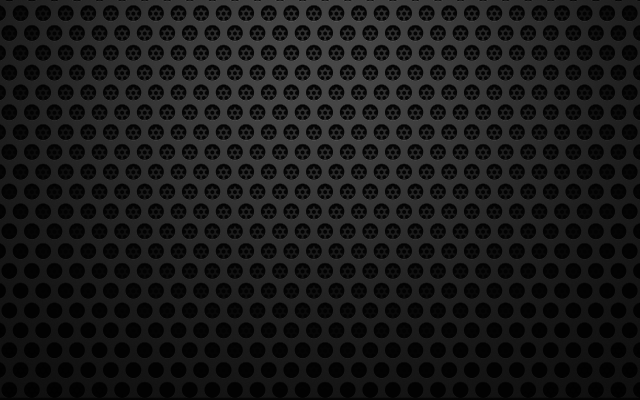
A WebGL 2 fragment shader for this pattern:

```glsl
#version 300 es
precision highp float;
// Dark perforated metal plate with a finer mesh seen through its round holes.

uniform vec2 u_resolution;
out vec4 fragColor;

// Lengths are fractions of the canvas height.
#define PITCH vec2(0.0564, 0.04957)
#define ORIGIN vec2(0.0233, 0.0250)
#define HOLE_RADIUS 0.0196
#define MESH_SCALE 0.25
#define MESH_RADIUS 0.0049
#define MESH_DROP 0.0010
#define RIM_WIDTH 0.0016
#define LIGHT_HEIGHT 0.83
#define LIGHT_FALLOFF vec2(1.9, 3.0)
#define AMBIENT 0.050
#define LIGHT_GAIN 0.225
#define GRAIN 0.006

float hash(vec2 p) {
    vec3 q = fract(vec3(p.xyx) * 0.1031);
    q += dot(q, q.yzx + 33.33);
    return fract((q.x + q.y) * q.z);
}

// Offset from the centre of the cell in a staggered lattice.
vec2 staggered(vec2 p, vec2 pitch) {
    float row = floor(p.y / pitch.y + 0.5);
    p.x -= 0.5 * pitch.x * mod(row, 2.0);
    float column = floor(p.x / pitch.x + 0.5);
    return p - vec2(column, row) * pitch;
}

// Antialiased coverage of the inside of a signed distance.
float coverage(float dist, float pixel) {
    return clamp(0.5 - dist / pixel, 0.0, 1.0);
}

void main() {
    float pixel = 1.0 / u_resolution.y;
    vec2 p = gl_FragCoord.xy * pixel;
    float aspect = u_resolution.x * pixel;

    // Soft spotlight on the upper middle of the plate
    vec2 toLight = p - vec2(0.5 * aspect, LIGHT_HEIGHT);
    float light = exp(-dot(toLight * toLight, LIGHT_FALLOFF));
    float level = AMBIENT + LIGHT_GAIN * light;

    // Plate with fine grain
    float plate = level + GRAIN * (hash(floor(p * 640.0)) - 0.5);

    // Round hole and its bevel: dark above, bright below
    vec2 cell = staggered(p - ORIGIN, PITCH);
    float holeDist = length(cell) - HOLE_RADIUS;
    float upward = cell.y / max(length(cell), 0.0001);
    float rim = 1.0 - smoothstep(0.0, RIM_WIDTH, abs(holeDist - 0.4 * RIM_WIDTH));
    plate *= 1.0 - 0.35 * rim * upward;

    // Mesh behind the hole, fading into the shadow of the upper edge
    vec2 meshCell = staggered(cell + vec2(0.0, MESH_DROP), PITCH * MESH_SCALE);
    float meshHole = coverage(length(meshCell) - MESH_RADIUS, pixel);
    float shadow = smoothstep(0.0, 0.007, -(length(cell + vec2(0.0, 0.0035)) - HOLE_RADIUS));
    float mesh = level * 0.68 * smoothstep(0.05, 0.21, level) * shadow;
    float depth = mix(mesh, 0.06 * level, meshHole) + 0.004;

    // Narrow dark strip along the bottom
    float shade = mix(plate, depth, coverage(holeDist, pixel));
    shade *= mix(0.25, 1.0, smoothstep(0.003, 0.008, p.y));
    fragColor = vec4(vec3(shade), 1.0);
}
```
